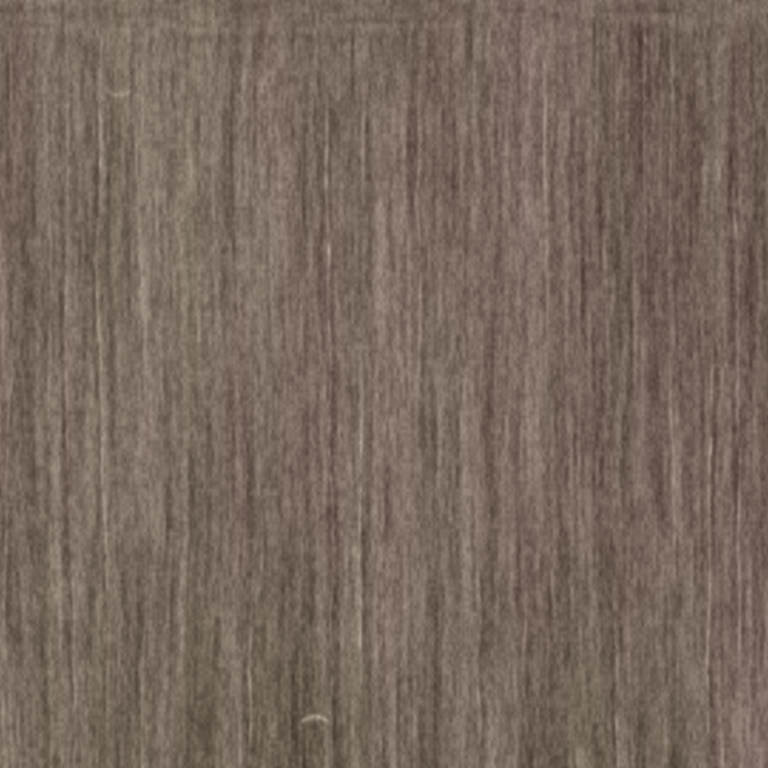
This texture is drawn by a three.js fragment shader. Its source:

```glsl
varying vec2 vUv;

float hash(vec2 p) {
  vec3 q = fract(vec3(p.xyx) * 0.1031);
  q += dot(q, q.yzx + 33.33);
  return fract((q.x + q.y) * q.z);
}

// Smooth value noise, centred on zero
float noise(vec2 p) {
  vec2 cell = floor(p);
  vec2 f = fract(p);
  f = f * f * (3.0 - 2.0 * f);
  float low = mix(hash(cell), hash(cell + vec2(1.0, 0.0)), f.x);
  float high = mix(hash(cell + vec2(0.0, 1.0)), hash(cell + 1.0), f.x);
  return mix(low, high, f.y) - 0.5;
}

// Long vertical fibres, from broad bands to hairlines
float fibres(vec2 p) {
  float tone = 0.05 * noise(p * vec2(6.0, 1.6) + 11.0);
  tone += 0.045 * noise(p * vec2(23.0, 1.4) + 37.0);
  tone += 0.07 * noise(p * vec2(64.0, 2.8) + 71.0);
  tone += 0.10 * noise(p * vec2(130.0, 5.0) + 133.0);
  tone += 0.10 * noise(p * vec2(205.0, 18.0) + 171.0);
  return tone;
}

// Wandering pale ridges that come and go, each with a dark groove beside it
float ridges(vec2 p) {
  float tone = 0.0;
  for (int i = 0; i < 22; i++) {
    float id = float(i);
    float x = (id + 0.9 * hash(vec2(id, 5.0))) / 22.0;
    x += 0.018 * noise(vec2(id * 7.3, p.y * 1.7));
    x += 0.005 * noise(vec2(id * 3.1 + 50.0, p.y * 15.0));
    float d = p.x - x;
    float fade = smoothstep(-0.25, 0.25, noise(vec2(id * 5.7 + 90.0, p.y * 3.0)));
    fade *= 0.3 + 0.7 * hash(vec2(id, 19.0));
    float broken = 0.8 + 1.3 * noise(vec2(id * 9.0, p.y * 80.0));
    broken += 0.7 * noise(vec2(id * 4.0 + 7.0, p.y * 24.0));
    float side = hash(vec2(id, 31.0)) < 0.5 ? -1.0 : 1.0;
    float groove = d - side * 0.0052;
    float depth = 0.8 + 0.8 * noise(vec2(id * 6.0 + 30.0, p.y * 30.0));
    tone += fade * 0.12 * broken * exp(-d * d / 0.0000055);
    tone -= fade * 0.085 * depth * exp(-groove * groove / 0.000014);
  }
  return tone;
}

// Small curved pale scuffs
float scuffs(vec2 p) {
  float tone = 0.0;
  for (int i = 0; i < 2; i++) {
    float id = float(i);
    vec2 q = p - mix(vec2(0.41, 0.067), vec2(0.155, 0.876), id);
    q.y += (1.0 - 2.0 * id) * 22.0 * q.x * q.x;
    float patchy = 0.9 + noise(p * 110.0);
    float span = 1.0 - smoothstep(0.014, 0.022, abs(q.x));
    tone += (0.20 - 0.12 * id) * patchy * span * exp(-q.y * q.y / 0.000016);
  }
  return tone;
}

void main() {
  vec2 p = vUv;
  p.x += 0.012 * noise(vec2(p.x * 4.0, p.y * 2.5)) + 0.003 * noise(p * vec2(14.0, 16.0));

  // Upright fibres give way to cross weave along the top edge
  float edge = smoothstep(0.94, 0.985, vUv.y + 0.03 * noise(vUv * vec2(9.0, 2.0)));
  float weave = 0.07 * noise(vUv * vec2(7.0, 75.0)) + 0.06 * noise(vUv * vec2(30.0, 150.0));
  float fibre = fibres(p);
  float tone = mix(fibre + ridges(p), weave + 0.4 * fibre, edge);
  float seam = vUv.y - 0.953 - 0.012 * noise(vec2(vUv.x * 8.0, 3.0));
  tone -= 0.025 * (0.6 + noise(vUv * 12.0)) * exp(-seam * seam / 0.00003);

  // Fine grain and broad light and shade
  tone += 0.09 * noise(vUv * vec2(220.0, 95.0)) + 0.07 * noise(vUv * vec2(270.0, 210.0) + 60.0);
  vec2 glow = (vUv - vec2(0.2, 0.83)) / vec2(0.16, 0.2);
  tone += 0.03 * exp(-dot(glow, glow)) + scuffs(vUv);

  // Taupe, drifting between olive and mauve
  float mauve = 0.3 * (vUv.x - 0.5) + 0.6 * noise(p * vec2(5.0, 2.5) + 200.0);
  mauve += 0.6 * noise(p * vec2(32.0, 2.0) + 300.0);
  vec3 taupe = vec3(0.467, 0.409, 0.364);
  vec3 color = taupe + 0.95 * tone * vec3(1.03, 1.02, 0.98);
  color += mauve * vec3(0.015, -0.018, 0.010);
  gl_FragColor = vec4(color, 1.0);
}
```
